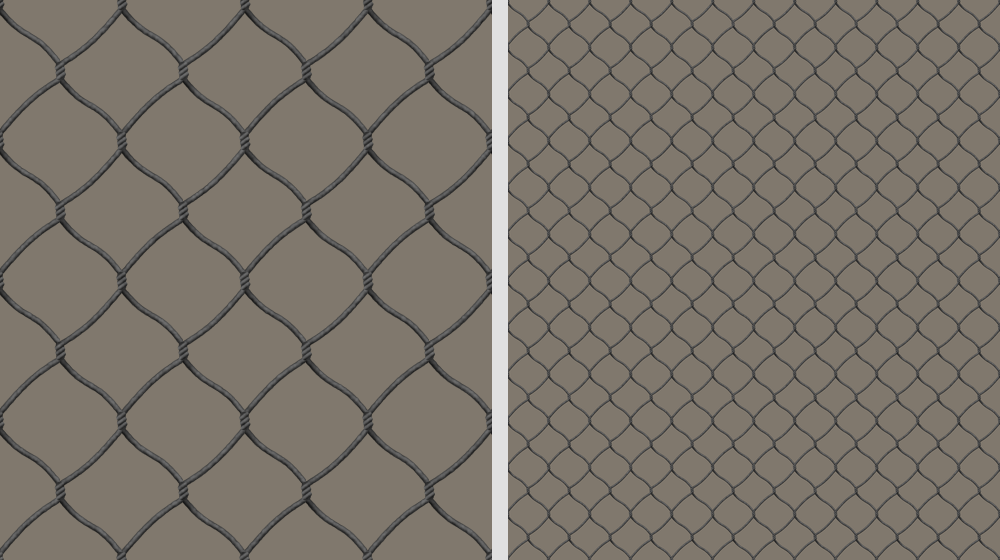
Left: one tile. Right: repeated 3 by 3.
Write a WebGL 2 fragment shader that draws this pattern.

```glsl
#version 300 es
precision highp float;

uniform vec2 u_resolution;
out vec4 outColor;

const float PI = 3.14159265;
const float CELL_H = 512.0 / 450.0; // cell height, its width being 1

float hash(vec2 p) {
  vec3 q = fract(p.xyx * vec3(0.1031, 0.1030, 0.0973));
  q += dot(q, q.yzx + 33.33);
  return fract((q.x + q.y) * q.z);
}

// Value noise that wraps after a whole period
float wrapNoise(vec2 p, vec2 period) {
  vec2 i = floor(p), f = fract(p);
  f = f * f * (3.0 - 2.0 * f);
  vec2 a = mod(i, period), b = mod(i + 1.0, period);
  return mix(mix(hash(a), hash(vec2(b.x, a.y)), f.x),
             mix(hash(vec2(a.x, b.y)), hash(b), f.x), f.y);
}

float wrapY(float y) {
  return mod(y + 0.5 * CELL_H, CELL_H) - 0.5 * CELL_H;
}

// Heights of the two wires across half a cell, t from 0 to 1
float risingWire(float t, float side) {
  return mix(0.05, 0.5 * CELL_H - 0.065, t) + side * 0.045 * sin(PI * t);
}

float fallingWire(float t) {
  return mix(-0.065, 0.05 - 0.5 * CELL_H, t)
       - 0.025 * sin(2.0 * PI * t) + 0.008 * sin(PI * t);
}

// Grey of a round wire, s from -1 at the lower edge to 1 at the upper one
float wireShade(float s, float grain) {
  float lit = mix(0.14, 0.39, smoothstep(-0.95, 0.25, s));
  return lit - 0.13 * smoothstep(0.4, 1.0, s) + 0.13 * (grain - 0.5);
}

float coverage(float d, float pixel) {
  return 1.0 - smoothstep(-0.75 * pixel, 0.75 * pixel, d);
}

// Signed offset across a segment in x, distance to it in y
vec2 segment(vec2 p, vec2 a, vec2 b) {
  vec2 pa = p - a, ba = b - a;
  float h = clamp(dot(pa, ba) / dot(ba, ba), 0.0, 1.0);
  return vec2((ba.x * pa.y - ba.y * pa.x) / length(ba), length(pa - ba * h));
}

void main() {
  vec2 uv = gl_FragCoord.xy / u_resolution;
  vec2 p = uv * 4.0 * vec2(1.0, CELL_H) + vec2(0.01, 0.006);
  float pixel = 4.0 / u_resolution.x;
  float grain = 0.6 * wrapNoise(uv * vec2(150.0, 170.0), vec2(150.0, 170.0))
              + 0.4 * wrapNoise(uv * vec2(290.0, 330.0), vec2(290.0, 330.0));
  float radius = 0.0235 + 0.006 * (grain - 0.5);
  vec3 color = vec3(0.502, 0.472, 0.427);

  // Wires, in columns half a cell wide
  float column = floor(2.0 * p.x);
  float t = fract(2.0 * p.x);
  float y = p.y - 0.5 * CELL_H * column;
  float side = 1.0 - 2.0 * mod(column, 2.0);

  float slope = (fallingWire(t + 0.01) - fallingWire(t - 0.01)) / 0.01;
  float d = wrapY(y - fallingWire(t)) / sqrt(1.0 + slope * slope);
  float shade = wireShade(d / radius, grain);
  shade *= mix(0.6, 1.0, smoothstep(0.02, 0.3, t));
  color = mix(color, vec3(shade), coverage(abs(d) - radius, pixel));

  slope = (risingWire(t + 0.01, side) - risingWire(t - 0.01, side)) / 0.01;
  d = wrapY(y - risingWire(t, side)) / sqrt(1.0 + slope * slope);
  shade = wireShade(d / radius, grain);
  shade *= mix(0.8, 1.0, smoothstep(0.0, 0.15, t));
  color = mix(color, vec3(shade), coverage(abs(d) - radius, pixel));

  // Knots: a dark core with twisted strands over it
  float knot = floor(2.0 * p.x + 0.5);
  vec2 q = vec2(p.x - 0.5 * knot, wrapY(p.y - 0.5 * CELL_H * knot));
  float core = segment(q, vec2(-0.003, 0.04), vec2(0.003, -0.045)).y - 0.034;
  color = mix(color, vec3(0.15 + 0.08 * grain), coverage(core, pixel));
  for (int i = 0; i < 3; i++) {
    float lift = 0.04 * float(i) - 0.045;
    float lean = 0.006 * float(i - 1);
    vec2 strand = segment(q, vec2(-0.02 - lean, lift - 0.012),
                             vec2(0.021 - lean, lift + 0.018));
    shade = wireShade(strand.x / 0.019, grain);
    color = mix(color, vec3(shade), coverage(strand.y - 0.0185, pixel));
  }

  outColor = vec4(color, 1.0);
}
```
